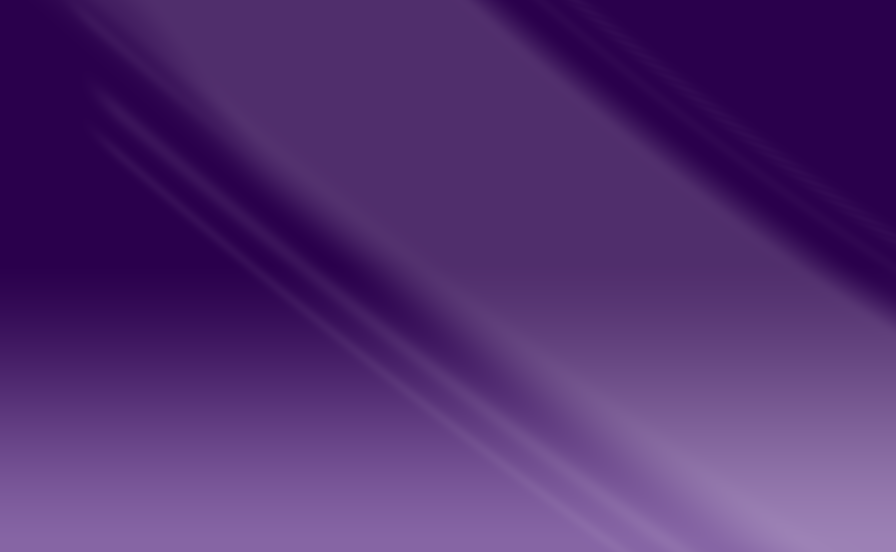
Give the GLSL for this background, as a WebGL 2 fragment shader.

```glsl
#version 300 es
precision highp float;
// Violet dusk gradient crossed by a soft, translucent diagonal band with brushed edges.

#define NIGHT vec3(0.165, 0.0, 0.298)
#define LILAC vec3(0.525, 0.395, 0.645)
#define VEIL_ALPHA 0.18
#define ASPECT 1.62
#define LOWER_START vec2(0.179, 0.169)
#define UPPER_START vec2(0.928, 0.0)
#define SLOPE 0.87
#define LOWER_BEND 0.081
#define UPPER_BEND 0.152

uniform vec2 u_resolution;
out vec4 fragColor;

// Vertical offset from a gently flattening diagonal; positive lies below it.
float arcOffset(vec2 p, vec2 start, float bend) {
    float x = p.x - start.x;
    return p.y - start.y - SLOPE * x + bend * x * x;
}

// Soft ridge of light running along an arc.
float streak(float offset, float center, float width) {
    float t = (offset - center) / width;
    return exp(-t * t);
}

// Dark sky easing into a pale glow at the bottom.
vec3 backdrop(float y) {
    float t = clamp((y - 0.482) / 0.495, 0.0, 1.0);
    return mix(NIGHT, LILAC, mix(t, smoothstep(0.0, 1.0, t), 0.5));
}

// Opacity of the band and the fine streaks beside it.
float veil(vec2 p) {
    float lower = arcOffset(p, LOWER_START, LOWER_BEND);
    float upper = arcOffset(p, UPPER_START, UPPER_BEND);

    // The lower edge frays toward the top left.
    float fray = 1.0 - smoothstep(0.2, 0.5, p.x);
    float inside = smoothstep(0.04, 0.165 + 0.12 * fray, -lower);
    inside *= smoothstep(-0.005, 0.095, upper);
    float alpha = VEIL_ALPHA * inside;

    // Trailing streaks below the band fade in at their left tips.
    float tip = smoothstep(0.14, 0.22, p.x);
    alpha += tip * 0.055 * streak(lower, 0.08, 0.014);
    alpha += tip * 0.075 * streak(lower, 0.004, 0.021);
    alpha += fray * smoothstep(0.1, 0.17, p.x) * 0.045 * streak(lower, -0.116, 0.016);

    // Subtle highlights just within both edges.
    alpha += 0.012 * streak(lower, -0.17, 0.02);
    alpha += 0.012 * streak(upper, 0.075, 0.014);

    // Faint hatched streaks outside the upper edge.
    float hatch = 0.85 + 0.15 * sin(500.0 * (p.y - 0.3 * p.x));
    alpha += 0.04 * hatch * streak(upper, -0.095, 0.018);
    alpha += 0.025 * streak(upper, -0.042, 0.013);
    return alpha;
}

void main() {
    vec2 uv = gl_FragCoord.xy / u_resolution;
    vec2 p = vec2(uv.x * ASPECT, 1.0 - uv.y);
    vec3 color = mix(backdrop(p.y), vec3(1.0), veil(p));
    fragColor = vec4(color, 1.0);
}
```
